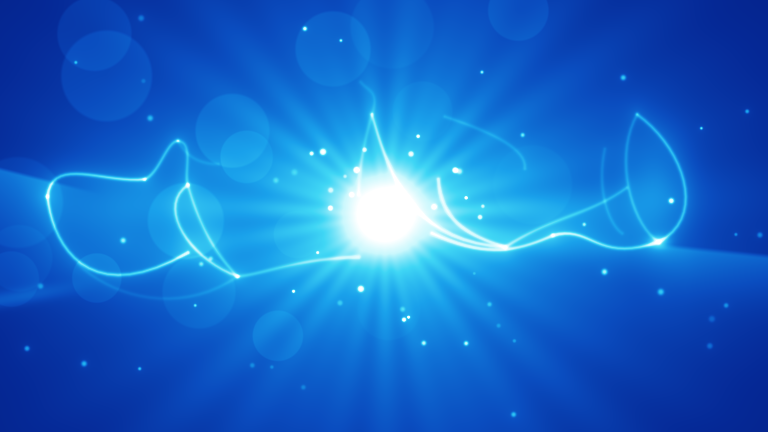
Write a Shadertoy shader that draws this background.

```glsl
#define CENTER vec2(0.891, 0.502)
#define CURVE_STEPS 18
#define LINE_WIDTH 0.0045
#define HALO_WIDTH 0.020
#define RAY_STRENGTH 0.42
#define BOKEH_COUNT 18
#define BOKEH_LIGHT 0.48
#define SPARK_COUNT 64
#define SPARK_SIZE 0.0065

float hash(float n) { return fract(sin(n * 127.1) * 43758.5); }

float gauss(vec2 p, vec2 center, vec2 radius) {
    vec2 q = (p - center) / radius;
    return exp(-dot(q, q));
}

float segmentDistance(vec2 p, vec2 a, vec2 b) {
    vec2 ab = b - a;
    return length(p - a - ab * clamp(dot(p - a, ab) / max(dot(ab, ab), 1e-6), 0.0, 1.0));
}

// Glowing strand along a cubic Bezier curve
float strand(vec2 p, vec2 a, vec2 b, vec2 c, vec2 d) {
    float dist = 9.0;
    vec2 last = a;
    for (int i = 1; i <= CURVE_STEPS; i++) {
        float t = float(i) / float(CURVE_STEPS), s = 1.0 - t;
        vec2 next = s*s*s*a + 3.0*s*s*t*b + 3.0*s*t*t*c + t*t*t*d;
        dist = min(dist, segmentDistance(p, last, next));
        last = next;
    }
    float core = dist / LINE_WIDTH;
    return exp(-core * core) + 0.35 * exp(-dist / HALO_WIDTH);
}

float leftVeil(vec2 p) {
    vec2 rim = vec2(0.11, 0.545), peak = vec2(0.412, 0.674);
    vec2 fold = vec2(0.435, 0.572), tip = vec2(0.55, 0.36), neck = vec2(0.335, 0.585);
    float v = 1.9 * strand(p, rim, vec2(0.12, 0.64), vec2(0.24, 0.575), neck);
    v += 1.3 * strand(p, neck, vec2(0.37, 0.60), vec2(0.385, 0.672), peak);
    v += 1.0 * strand(p, peak, vec2(0.45, 0.67), vec2(0.425, 0.60), fold);
    v += 1.8 * strand(p, rim, vec2(0.12, 0.44), vec2(0.20, 0.28), vec2(0.435, 0.415));
    v += 0.4 * strand(p, vec2(0.18, 0.39), vec2(0.26, 0.31), vec2(0.42, 0.27), tip);
    v += 1.2 * strand(p, fold, vec2(0.36, 0.52), vec2(0.44, 0.40), tip);
    v += 0.9 * strand(p, fold, vec2(0.46, 0.48), vec2(0.50, 0.41), tip);
    v += 0.8 * strand(p, tip, vec2(0.61, 0.365), vec2(0.68, 0.40), vec2(0.83, 0.405));
    v += 0.4 * strand(p, peak, vec2(0.43, 0.64), vec2(0.46, 0.62), vec2(0.505, 0.62));
    return v;
}

float rightVeil(vec2 p) {
    vec2 top = vec2(0.861, 0.735), knot = vec2(1.17, 0.428);
    vec2 bend = vec2(1.28, 0.455), leafTop = vec2(1.475, 0.735), foot = vec2(1.525, 0.44);
    float v = 1.0 * strand(p, top, vec2(0.90, 0.60), vec2(0.95, 0.44), knot);
    v += 0.4 * strand(p, top, vec2(0.88, 0.79), vec2(0.85, 0.79), vec2(0.835, 0.81));
    v += 0.5 * strand(p, top, vec2(0.84, 0.66), vec2(0.83, 0.60), vec2(0.83, 0.55));
    v += 1.0 * strand(p, vec2(1.015, 0.585), vec2(1.02, 0.48), vec2(1.10, 0.45), knot);
    v += 1.2 * strand(p, vec2(1.0, 0.46), vec2(1.13, 0.40), vec2(1.20, 0.42), bend);
    v += 1.6 * strand(p, bend, vec2(1.37, 0.48), vec2(1.38, 0.39), foot);
    v += 0.8 * strand(p, knot, vec2(1.28, 0.50), vec2(1.36, 0.50), vec2(1.45, 0.565));
    v += 1.5 * strand(p, leafTop, vec2(1.58, 0.66), vec2(1.64, 0.50), foot);
    v += 0.8 * strand(p, leafTop, vec2(1.42, 0.64), vec2(1.46, 0.48), foot);
    v += 0.5 * strand(p, vec2(1.40, 0.655), vec2(1.38, 0.56), vec2(1.41, 0.48), vec2(1.44, 0.46));
    v += 0.5 * strand(p, vec2(1.03, 0.73), vec2(1.12, 0.70), vec2(1.22, 0.66), vec2(1.215, 0.61));
    return v + 1.6 * gauss(p, foot, vec2(0.025, 0.014));
}

// Large soft discs over the whole canvas
float bokeh(vec2 p) {
    float v = 0.0;
    for (int i = 0; i < BOKEH_COUNT; i++) {
        float n = float(i) + 1.0;
        vec2 at = vec2(1.78 * pow(hash(n), 1.3), hash(n + 40.3));
        float r = mix(0.055, 0.11, hash(n + 80.7)), d = length(p - at);
        float disc = 1.0 - smoothstep(r * 0.92, r, d);
        v += disc * (0.7 + 0.3 * d / r) * mix(0.3, 1.0, hash(n + 9.1));
    }
    return v * BOKEH_LIGHT;
}

// Small sparks, half of them gathered near the core
float sparks(vec2 p) {
    float v = 0.0;
    for (int i = 0; i < SPARK_COUNT; i++) {
        float n = float(i) + 200.0;
        vec2 spread = vec2(hash(n), hash(n + 71.3));
        vec2 offset = spread + vec2(hash(n + 17.9), hash(n + 33.7)) - 1.0;
        vec2 at = i % 2 == 0 ? spread * vec2(1.78, 1.0) : CENTER + vec2(0.1, 0.0) + offset * vec2(0.55, 0.38);
        float size = SPARK_SIZE * mix(0.5, 1.2, hash(n + 5.3));
        float d = length(p - at) / size;
        v += (exp(-d * d * d) + 0.15 * exp(-d * 0.7)) * mix(0.6, 3.5, hash(n + 3.1));
    }
    return v;
}

// Light level to colour, from navy to white
vec3 palette(float level) {
    vec3 tones[8] = vec3[8](vec3(0.01, 0.08, 0.44), vec3(0.02, 0.16, 0.59),
        vec3(0.04, 0.30, 0.75), vec3(0.06, 0.45, 0.84), vec3(0.10, 0.63, 0.92),
        vec3(0.25, 0.84, 0.96), vec3(0.79, 0.97, 0.99), vec3(1.0));
    vec3 color = tones[0];
    for (int i = 1; i < 8; i++) color = mix(color, tones[i], clamp(level - float(i - 1), 0.0, 1.0));
    return color;
}

void mainImage(out vec4 fragColor, in vec2 fragCoord) {
    vec2 p = fragCoord / iResolution.y, q = p - CENTER;
    float r = length(q), angle = atan(q.y, q.x);

    // Wide ambient light, horizontal band and hot core
    float light = 0.4 + 2.5 * gauss(p, CENTER, vec2(0.79, 0.70));
    light += 1.1 * gauss(p, CENTER, vec2(0.75, 0.20));
    light += 1.3 * exp(-9.0 * r * r) + 3.0 * exp(-130.0 * r * r);

    // Rays from the core and side beams
    float rays = sin(angle * 9.0 + 1.0) * sin(angle * 14.0 + 0.6) + 0.4 * sin(angle * 31.0);
    light += RAY_STRENGTH * rays * smoothstep(0.05, 0.25, r) * exp(-2.0 * r);
    float leftSide = 1.0 - smoothstep(0.05, 0.25, p.x), rightSide = smoothstep(1.45, 1.6, p.x);
    float leftEdge = 0.615 - 0.25 * p.x, rightEdge = 0.44 - 0.10 * (p.x - 1.52);
    light += leftSide * 1.5 * smoothstep(0.0, 0.012, leftEdge - p.y) * exp(-max(leftEdge - p.y, 0.0) * 9.0);
    light += leftSide * 0.8 * exp(-pow((p.y - 0.305 - 0.17 * p.x) / 0.018, 2.0));
    light += rightSide * 1.5 * smoothstep(0.0, 0.015, rightEdge - p.y) * exp(-max(rightEdge - p.y, 0.0) * 12.0);

    // Veil bodies, strands and particles
    light += 1.2 * gauss(p, vec2(0.25, 0.49), vec2(0.17, 0.13)) + 0.5 * gauss(p, vec2(0.47, 0.46), vec2(0.08, 0.12));
    light += 1.2 * gauss(p, vec2(1.52, 0.56), vec2(0.07, 0.13)) + 0.6 * gauss(p, vec2(1.36, 0.47), vec2(0.15, 0.06));
    light += leftVeil(p) + rightVeil(p) + bokeh(p) * smoothstep(0.1, 0.5, r) + sparks(p);

    fragColor = vec4(palette(light), 1.0);
}
```
